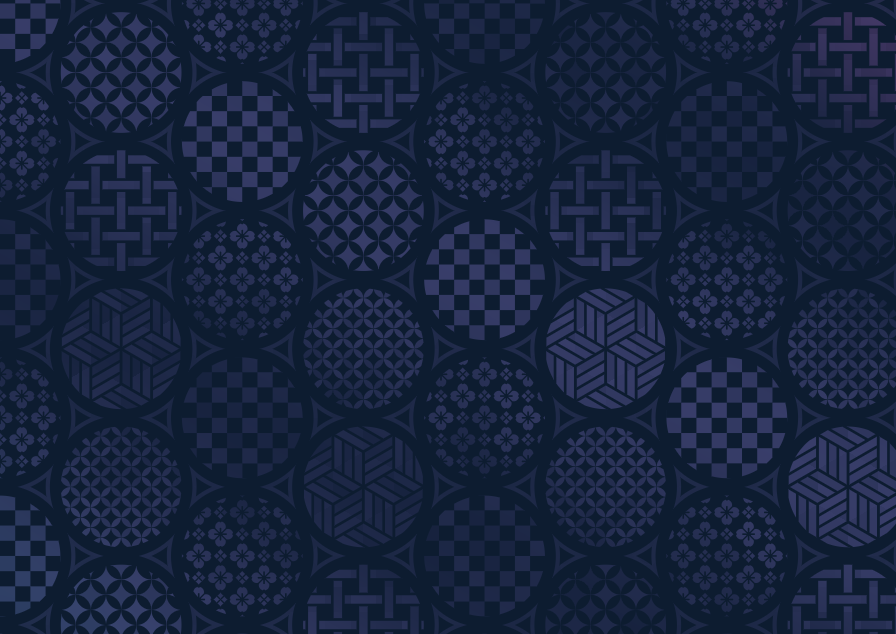
Write a Shadertoy shader that draws this pattern.

```glsl
float hash(vec2 p) {
    vec3 q = fract(p.xyx * vec3(0.1031, 0.1030, 0.0973));
    q += dot(q, q.yzx + 33.33);
    return fract((q.x + q.y) * q.z);
}

vec2 turn45(vec2 v) { return vec2(v.x + v.y, v.y - v.x) * 0.7071; }

// Offset from the nearest point of a centred rectangular lattice
vec2 latticeOffset(vec2 p, vec2 cell) {
    vec2 a = p - cell * round(p / cell);
    vec2 b = p - cell * (floor(p / cell) + 0.5);
    return dot(a, a) < dot(b, b) ? a : b;
}

// Each motif returns a signed distance and the id of the piece
float checker(vec2 u, out vec2 id) {
    id = floor(u / 0.11);
    vec2 edge = abs(u - 0.11 * (id + 0.5)) - 0.055;
    float square = max(edge.x, edge.y);
    return mod(id.x + id.y, 2.0) < 0.5 ? square : -square;
}

float flowers(vec2 u, out vec2 id) {
    vec2 r = turn45(u);
    id = round(r / 0.223);
    vec2 o = r - 0.223 * id;
    vec2 f = abs(turn45(o));
    f = vec2(max(f.x, f.y), min(f.x, f.y));
    float petal = length(f - vec2(0.054, 0.0)) - 0.038;
    petal = max(petal, 0.011 - length(f - vec2(0.097, 0.0)));
    petal = max(petal, 0.005 - (f.x - f.y) * 0.7071);
    float stamen = length(f - vec2(clamp(f.x, 0.0, 0.04), 0.0)) - 0.006;
    vec2 bud = abs(abs(o) - 0.1115);
    float buds = max(max(bud.x, bud.y) - 0.034, 0.005 - min(bud.x, bud.y));
    return min(max(petal, -stamen), buds);
}

// Positive inside the petals of overlapping circles
float petals(vec2 u, float size, float radius, out vec2 id) {
    vec2 g = turn45(u) / size;
    id = round(g);
    vec2 v = g - id, w = abs(v);
    bool sideways = w.x > w.y;
    float d = radius - length(vec2(1.0 - max(w.x, w.y), min(w.x, w.y)));
    if (d > 0.0) id += 0.5 * (sideways ? vec2(sign(v.x), 0.0) : vec2(0.0, sign(v.y)));
    return d * size;
}

float weave(vec2 u, out vec2 id) {
    vec2 g = u / 0.185;
    id = round(g);
    vec2 v = abs(g - id);
    if (mod(id.x + id.y, 2.0) > 0.5) v = v.yx;
    float over = v.x - 0.165;
    float under = max(v.y - 0.165, 0.27 - v.x);
    id += under < over ? 0.5 : 0.0;
    return min(over, under) * 0.185;
}

float stripedCubes(vec2 u, out vec2 id) {
    const float span = 0.44;
    vec2 v = latticeOffset(u, span * vec2(1.0, 1.732));
    float sector = round(atan(v.y, v.x) / 1.0472);
    float c = cos(sector * 1.0472), s = sin(sector * 1.0472);
    v = vec2(c * v.x + s * v.y, c * v.y - s * v.x);
    float across = dot(v, vec2(0.5, -0.866));
    float along = dot(v, vec2(0.5, 0.866));
    float stripe = span / 6.0;
    id = vec2(mod(sector, 6.0), floor(across / stripe));
    float bar = abs(fract(across / stripe) - 0.5) * stripe - 0.027;
    return max(bar, 0.011 - min(along, span * 0.5 - along));
}

void mainImage(out vec4 fragColor, in vec2 fragCoord) {
    float px = 4.59 / iResolution.y;
    vec2 p = vec2(fragCoord.x, iResolution.y - fragCoord.y) * px - vec2(0.0, 0.025);

    // Staggered discs, one row pitch per unit
    vec2 u = latticeOffset(p, vec2(1.754, 1.0));
    vec2 centre = p - u;
    int column = int(round(centre.x / 0.877));
    int row = int(floor(centre.y + 0.25));
    int pair = column >> 1;

    // Motif order alternates along rows and columns
    vec2 id = vec2(0.0);
    float motif;
    if ((column & 1) == 0) {
        motif = ((pair + row) & 1) == 0 ? checker(u, id) : flowers(u, id);
    } else {
        int kind = (row & 3) ^ (pair & 1);
        if (kind == 0) motif = petals(u, 0.155, 0.7071, id);
        else if (kind == 1) motif = weave(u, id);
        else if (kind == 2) motif = stripedCubes(u, id);
        else motif = -petals(u, 0.104, 0.695, id);
    }
    float radius = length(u);
    float motifCover = clamp(0.5 - max(motif, radius - 0.437) / px, 0.0, 1.0);

    // Hollow curved triangles between the discs
    float frameCover = clamp(0.5 - (abs(radius - 0.531) - 0.015) / px, 0.0, 1.0);

    // Diagonal bands of light with tonal change per piece
    float band = cos((p.y - 0.57 * p.x) * 1.5708);
    float tone = 0.48 + 0.34 * band + 0.3 * (hash(id + 17.0 * vec2(column, row)) - 0.5);
    vec3 thread = mix(vec3(0.09, 0.135, 0.245), vec3(0.225, 0.245, 0.42), clamp(tone, 0.0, 1.0));
    thread += vec3(0.05, -0.01, 0.0) * smoothstep(4.8, 6.3, p.x - p.y);
    thread += vec3(-0.01, 0.03, 0.02) * smoothstep(2.5, 4.5, p.y - p.x);

    vec3 col = vec3(0.05, 0.11, 0.19);
    col = mix(col, mix(vec3(0.11, 0.155, 0.27), thread, 0.2), frameCover);
    col = mix(col, thread, motifCover);
    fragColor = vec4(col, 1.0);
}
```
